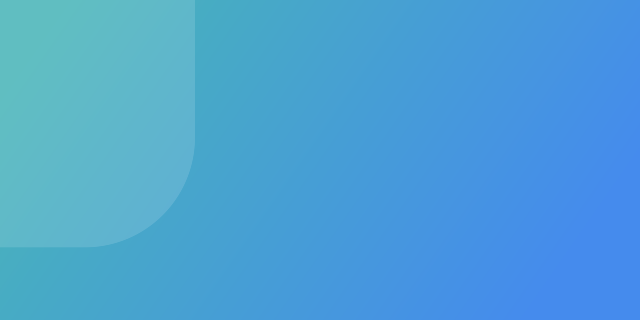
This background is drawn by a WebGL 1 fragment shader. Its source:

```glsl
precision highp float;

uniform vec2 u_resolution;

// Diagonal blend from teal to blue, level near both ends
vec3 diagonalGradient(vec2 p, float aspect) {
  vec2 direction = vec2(0.82, 0.57);
  float t = dot(vec2(p.x, 1.0 - p.y), direction) / dot(vec2(aspect, 1.0), direction);
  vec3 teal = vec3(0.283, 0.708, 0.722);
  vec3 blue = vec3(0.27, 0.545, 0.93);
  return mix(teal, blue, clamp((t - 0.08) / 0.79, 0.0, 1.0));
}

// Distance to a panel open to the upper left, rounded at its lower right corner
float panelDistance(vec2 p, vec2 corner, float radius) {
  vec2 q = vec2(p.x - corner.x, corner.y - p.y) + radius;
  return length(max(q, 0.0)) + min(max(q.x, q.y), 0.0) - radius;
}

void main() {
  // Height runs from 0 to 1, width from 0 to aspect
  vec2 p = gl_FragCoord.xy / u_resolution.y;
  float aspect = u_resolution.x / u_resolution.y;
  float pixel = 1.0 / u_resolution.y;

  vec3 color = diagonalGradient(p, aspect);

  // Translucent white panel
  float d = panelDistance(p, vec2(0.3047 * aspect, 0.227), 0.344);
  float panel = 1.0 - smoothstep(-0.5 * pixel, 0.5 * pixel, d);
  color = mix(color, vec3(1.0), 0.13 * panel);

  gl_FragColor = vec4(color, 1.0);
}
```
